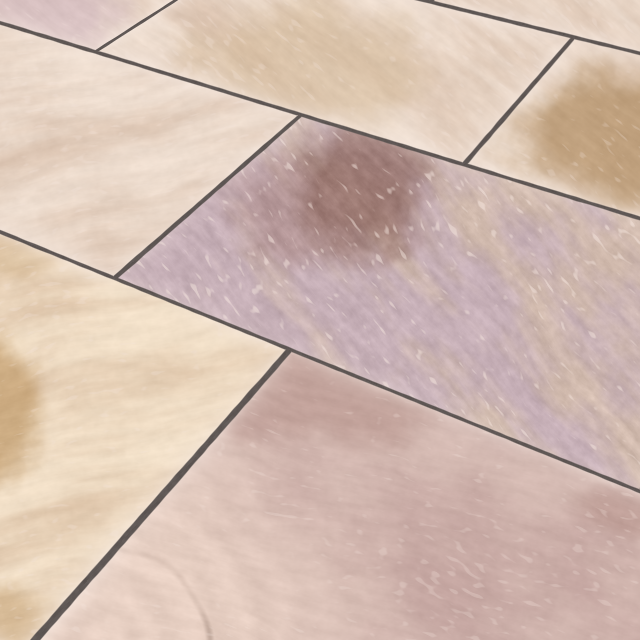
Write a three.js fragment shader that draws this texture.

```glsl
// Sandstone paving in running bond, seen in perspective with dark narrow joints.
// Dividing by depth below the horizon gives floor coordinates for rows and slabs;
// stretched gradient noise draws the grain, and soft warped ellipses the stains.
varying vec2 vUv;

vec2 gradientAt(vec2 corner) {
  float angle = 6.2832 * fract(sin(dot(corner, vec2(127.1, 311.7))) * 43758.5);
  return vec2(cos(angle), sin(angle));
}

float noise(vec2 p) {
  vec2 i = floor(p), f = fract(p);
  vec2 s = f * f * f * (f * (f * 6.0 - 15.0) + 10.0);
  vec2 e = vec2(1.0, 0.0);
  float low = mix(dot(gradientAt(i), f), dot(gradientAt(i + e), f - e), s.x);
  float high = mix(dot(gradientAt(i + e.yx), f - e.yx), dot(gradientAt(i + 1.0), f - 1.0), s.x);
  return mix(low, high, s.y);
}

float fbm(vec2 p) {
  float sum = 0.0, gain = 0.6;
  for (int k = 0; k < 5; k++) {
    sum += gain * noise(p);
    p = mat2(1.6, 1.2, -1.2, 1.6) * p + 7.3;
    gain *= 0.52;
  }
  return sum;
}

vec2 turn(vec2 p, float angle) {
  float c = cos(angle), s = sin(angle);
  return vec2(c * p.x + s * p.y, c * p.y - s * p.x);
}

// Soft blot with a ragged rim
float stain(vec2 p, vec2 center, vec2 radius) {
  float reach = length((p - center) / radius) + 0.5 * fbm(p * 9.0);
  return 1.0 - smoothstep(0.5, 1.1, reach);
}

float isSlab(vec2 cell, vec2 wanted) {
  return 1.0 - step(0.5, distance(cell, wanted));
}

void main() {
  vec2 p = vec2(vUv.x, 1.0 - vUv.y);

  // Perspective floor: rows across, slabs along each row
  float depth = p.y + 0.9635;
  float across = (p.x + 3.268) / depth;
  float along = (1.777 - p.x) / depth;
  float rowPos = (across - 3.271) / 0.806;
  float row = floor(rowPos);
  float slabPos = (along - 0.862 - 0.281 * mod(row, 2.0) + 0.0075 * row * (1.0 - mod(row, 2.0))) / 0.697;
  vec2 cell = vec2(floor(slabPos), row);

  // Distances to the joints, in canvas units
  float rowGap = abs(fract(rowPos + 0.5) - 0.5) * 0.76 * depth / across - 0.0027;
  float sideGap = abs(fract(slabPos + 0.5) - 0.5) * 0.5 * depth - 0.0028 * depth;
  float gap = min(rowGap, sideGap) + 0.0008 * noise(p * 45.0);

  float mauve = isSlab(cell, vec2(-1.0, -1.0));
  float pink = isSlab(cell, vec2(-1.0, -2.0));
  float cream = 1.0 - mauve - pink;
  float back = step(-0.5, row);

  // Grain direction differs from slab to slab
  float angle = mauve * 0.85 + pink * 0.3 + cream * mix(-0.2, 0.65, back);
  vec2 seed = cell * vec2(13.7, 8.3);
  vec2 grainPos = turn(p, angle);
  grainPos.y += 0.025 * noise(p * 5.0 + seed);
  float cloud = fbm(p * 4.5 + seed);
  float band = fbm(grainPos * vec2(2.5, 15.0) + seed);
  float grain = fbm(grainPos * vec2(14.0, 60.0) + seed);
  float speckle = fbm(p * 65.0 + seed);

  // Cream slabs, warmer in front
  vec3 creamStone = mix(vec3(0.95, 0.885, 0.83), vec3(0.87, 0.775, 0.70),
    smoothstep(-0.3, 0.6, band + 0.6 * cloud));
  creamStone *= mix(vec3(1.0, 0.995, 0.95), vec3(0.985), smoothstep(-2.0, -1.0, row));
  creamStone = mix(creamStone, vec3(0.82, 0.72, 0.74),
    0.75 * isSlab(cell, vec2(1.0, 0.0)) * stain(p, vec2(0.08, 0.03), vec2(0.16, 0.08)));
  creamStone = mix(creamStone, vec3(0.83, 0.73, 0.61),
    0.65 * isSlab(cell, vec2(0.0, 0.0)) * stain(p, vec2(0.48, 0.10), vec2(0.22, 0.12)));
  float ochre = isSlab(cell, vec2(-1.0, 0.0)) * stain(p, vec2(0.98, 0.22), vec2(0.22, 0.13));
  creamStone = mix(creamStone, vec3(0.72, 0.59, 0.44), 0.85 * ochre);
  float frontRust = stain(p, vec2(-0.03, 0.63), vec2(0.10, 0.15))
    + 0.7 * stain(p, vec2(0.0, 0.99), vec2(0.14, 0.08))
    + 0.5 * stain(p, vec2(0.03, 0.39), vec2(0.09, 0.05));
  creamStone = mix(creamStone, vec3(0.77, 0.63, 0.45),
    0.8 * min(frontRust, 1.0) * isSlab(cell, vec2(0.0, -2.0)));

  // Mauve slab with a dark damp blot
  float warmth = smoothstep(-0.25, 0.4, 0.8 * band + cloud + 0.9 * (p.x - 0.68));
  vec3 mauveStone = mix(vec3(0.775, 0.685, 0.715), vec3(0.815, 0.725, 0.675), warmth);
  mauveStone = mix(mauveStone, vec3(0.67, 0.54, 0.53), 0.65 * stain(p, vec2(0.49, 0.33), vec2(0.16, 0.10)));
  mauveStone = mix(mauveStone, vec3(0.58, 0.44, 0.41), 0.8 * stain(p, vec2(0.57, 0.28), vec2(0.12, 0.14)));

  // Pink slab with curved layers fading to the front corner
  float arc = length((p - vec2(0.17, 1.0)) * vec2(0.94, 1.0)) + 0.04 * noise(p * 6.0);
  float nearArc = 1.0 - smoothstep(0.12, 0.48, arc);
  vec3 pinkStone = mix(vec3(0.83, 0.725, 0.695), vec3(0.77, 0.65, 0.63),
    smoothstep(-0.25, 0.5, cloud + 0.5 * band));
  pinkStone = mix(pinkStone, vec3(0.92, 0.83, 0.775), 0.85 * nearArc);
  pinkStone += 0.018 * nearArc * sin(arc * 105.0 + 5.0 * cloud);
  pinkStone -= 0.13 * (1.0 - smoothstep(0.0, 0.006, abs(arc - 0.15))) * smoothstep(-0.3, 0.3, cloud + 0.15);
  float shade = stain(p, vec2(0.52, 0.61), vec2(0.24, 0.10)) + stain(p, vec2(0.99, 0.79), vec2(0.11, 0.05));
  pinkStone = mix(pinkStone, vec3(0.70, 0.56, 0.53), 0.55 * min(shade, 1.0));

  vec3 color = cream * creamStone + mauve * mauveStone + pink * pinkStone;

  // Fine grain, pale chips and worn light rims
  color += (0.05 + 0.05 * mauve) * grain + (0.025 + 0.03 * mauve) * speckle;
  float chips = smoothstep(0.30, 0.55, noise(grainPos * vec2(45.0, 120.0) + seed) + 0.4 * cloud);
  color = mix(color, vec3(0.96, 0.90, 0.87), (0.25 + 0.25 * mauve) * chips);
  float rim = exp(-max(gap, 0.0) / 0.014) * (0.55 - 0.3 * mauve);
  color = mix(color, vec3(0.97, 0.92, 0.89), rim * smoothstep(-0.5, 0.4, cloud + 0.2));

  vec3 joint = vec3(0.37, 0.34, 0.33) + 0.06 * speckle;
  color = mix(joint, color, smoothstep(-0.0012, 0.0014, gap));
  gl_FragColor = vec4(color, 1.0);
}
```
